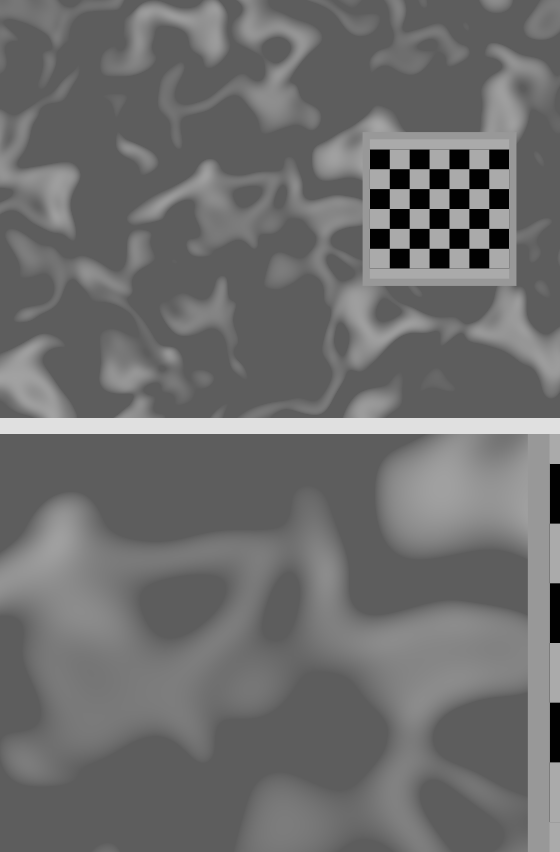
Top, the full canvas; bottom, a detail of the centre.
Write a WebGL 1 fragment shader that draws this texture.

```glsl
precision highp float;
// Warped grey noise blobs on a flat floor, with a framed checkerboard panel.
uniform vec2 u_resolution;

// Random unit gradient for a lattice point
vec2 gradientAt(vec2 cell) {
  vec3 h = fract(cell.xyx * vec3(0.1031, 0.1030, 0.0973));
  h += dot(h, h.yzx + 33.33);
  float angle = 6.28318 * fract((h.x + h.y) * h.z);
  return vec2(cos(angle), sin(angle));
}

float gradientNoise(vec2 p) {
  vec2 i = floor(p);
  vec2 f = fract(p);
  vec2 w = f * f * f * (f * (f * 6.0 - 15.0) + 10.0);
  vec2 e = vec2(1.0, 0.0);
  float bottom = mix(dot(gradientAt(i), f), dot(gradientAt(i + e.xy), f - e.xy), w.x);
  float top = mix(dot(gradientAt(i + e.yx), f - e.yx), dot(gradientAt(i + e.xx), f - e.xx), w.x);
  return mix(bottom, top, w.y);
}

// Noise bent by noise, with its lower half cut flat
float blobs(vec2 p) {
  vec2 q = p * 7.0 + 20.0;
  vec2 bend = vec2(gradientNoise(q * 1.1 + 31.7), gradientNoise(q * 1.1 + 67.3));
  float height = max(gradientNoise(q + 1.4 * bend) - 0.03, 0.0);
  return 0.365 + 0.44 * pow(height, 0.77);
}

// Antialiased coverage of a centred box
float box(vec2 p, vec2 halfSize, float pixel) {
  vec2 d = abs(p) - halfSize;
  return clamp(0.5 - max(d.x, d.y) / pixel, 0.0, 1.0);
}

// Coverage of the dark squares, 7 columns by 6 rows
float darkSquares(vec2 p, float pixel) {
  float side = 0.0476;
  vec2 grid = p / side + vec2(3.5, 3.0);
  vec2 edge = (abs(fract(grid * 0.5 - 0.25) - 0.5) - 0.25) * 2.0 * side;
  vec2 wave = clamp(edge / pixel, -0.5, 0.5) * 2.0;
  return (0.5 - 0.5 * wave.x * wave.y) * box(p, vec2(3.5, 3.0) * side, pixel);
}

void main() {
  float pixel = 1.0 / u_resolution.y;
  vec2 p = gl_FragCoord.xy * pixel;
  float grey = blobs(p);

  // Panel: frame, light field, dark squares
  vec2 panel = p - vec2(1.0515, 0.5);
  grey = mix(grey, 0.595, box(panel, vec2(0.184), pixel));
  grey = mix(grey, 0.665, box(panel, vec2(0.1667), pixel));
  grey = mix(grey, 0.003, darkSquares(panel, pixel));

  gl_FragColor = vec4(vec3(grey), 1.0);
}
```
